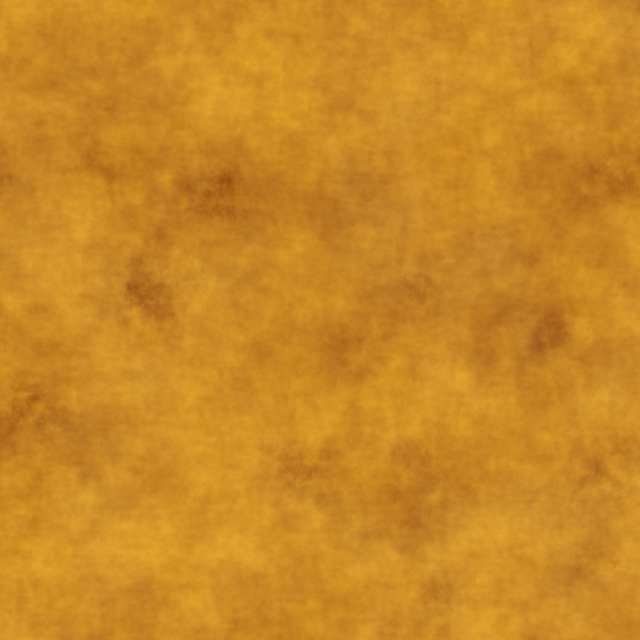
Reproduce this texture procedurally as a WebGL 2 fragment shader.

```glsl
#version 300 es
precision highp float;
// Mottled golden ochre parchment with soft clouds, fine grain and ragged brown stains.

uniform vec2 u_resolution;
out vec4 fragColor;

float hash(vec2 p) {
    return fract(sin(dot(p, vec2(127.1, 311.7))) * 43758.5453);
}

// Smooth value noise, centred on zero
float noise(vec2 p) {
    vec2 cell = floor(p);
    vec2 f = fract(p);
    f = f * f * (3.0 - 2.0 * f);
    float low = mix(hash(cell), hash(cell + vec2(1.0, 0.0)), f.x);
    float high = mix(hash(cell + vec2(0.0, 1.0)), hash(cell + vec2(1.0, 1.0)), f.x);
    return mix(low, high, f.y) - 0.5;
}

// Layered noise, turned at each octave to hide the lattice
float clouds(vec2 p, float gain) {
    float sum = 0.0;
    float amplitude = 1.0;
    for (int i = 0; i < 6; i++) {
        sum += amplitude * noise(p);
        p = mat2(1.6, 1.2, -1.2, 1.6) * p + 17.3;
        amplitude *= gain;
    }
    return sum;
}

// Scattered stains with dark cores, wide halos and broken outlines
float stains(vec2 uv) {
    vec2 p = uv * 5.0;
    vec2 warp = vec2(clouds(uv * 14.0 + 3.7, 0.65), clouds(uv * 14.0 + 41.2, 0.65));
    p += 0.16 * warp;
    float sum = 0.0;
    for (int y = -1; y <= 1; y++) {
        for (int x = -1; x <= 1; x++) {
            vec2 cell = floor(p) + vec2(x, y);
            vec2 centre = cell + 0.15 + 0.7 * vec2(hash(cell + 11.3), hash(cell + 27.9));
            float present = step(0.6, hash(cell + 53.1));
            float strength = mix(0.4, 1.0, hash(cell + 71.7));
            float radius = mix(0.14, 0.24, hash(cell + 89.5));
            vec2 offset = (p - centre) * vec2(0.9, 1.1);
            float d2 = dot(offset, offset) / (radius * radius);
            sum += present * strength * (0.55 * exp(-d2) + 0.45 * exp(-0.22 * d2));
        }
    }
    return sum;
}

void main() {
    vec2 uv = gl_FragCoord.xy / u_resolution;

    // Broad clouds and fine mottling
    float tone = 2.8 * clouds(uv * vec2(4.6, 5.4) + 5.1, 0.72);
    tone += 1.7 * clouds(uv * 26.0 + 60.4, 0.72);

    // Faint woven streaks along both axes
    tone += 0.75 * noise(uv * vec2(32.0, 130.0) + 9.0);
    tone += 0.6 * noise(uv * vec2(130.0, 32.0) + 31.0);

    // Stains broken up by grain
    float grain = 1.0 + 0.9 * clouds(uv * 40.0 + 80.6, 0.65);
    tone -= 4.4 * stains(uv) * clamp(grain, 0.3, 1.7);

    // Ochre ramp with a small drift in warmth
    vec3 color = vec3(0.804, 0.546, 0.151) + tone * vec3(0.033, 0.036, 0.0095);
    float warmth = clouds(uv * 7.0 + 120.8, 0.65);
    color += warmth * vec3(0.008, -0.006, -0.035);

    fragColor = vec4(clamp(color, 0.0, 1.0), 1.0);
}
```
